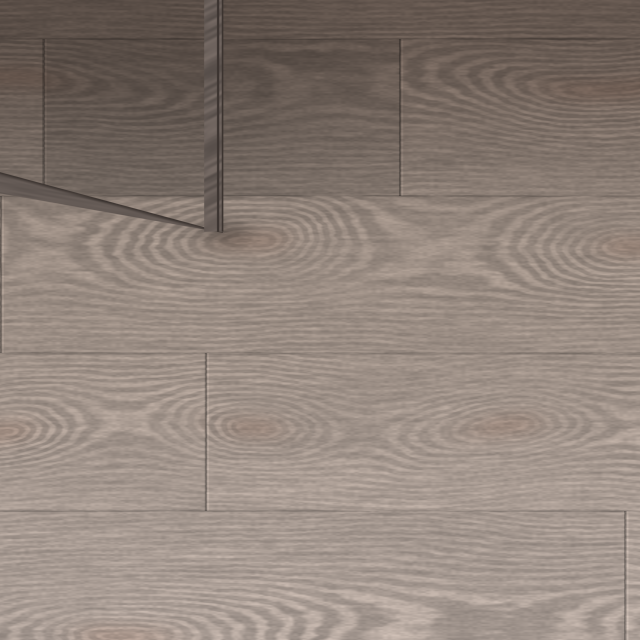
Reproduce this texture procedurally as a WebGL 1 fragment shader.

```glsl
precision highp float;
// Brushed oak floor: five rows of staggered planks, darker toward the top,
// with a panel corner standing at the upper left. Each plank cuts through
// growth rings: pointed arches near its knots, fine straight lines elsewhere.

uniform vec2 u_resolution;

// Layout; vec4 entries belong to rows 0..3 counted from the bottom
const float ROW_PITCH = 0.2457;
const float FIRST_SEAM = -0.0437;
const vec4 JOINT_X = vec4(0.977, 0.3216, 0.001, 0.068);
const vec4 PLANK_LENGTH = vec4(1.3, 1.3, 1.3, 0.557);
const float SEAM_WIDTH = 0.0008;

// Growth rings
const vec4 HEART_Y = vec4(0.20, 0.52, 0.71, 0.72);
const vec4 KNOT_X = vec4(0.20, 0.39, 0.378, 0.95);
const vec4 KNOT_GAP = vec4(1.10, 0.39, 0.622, 0.90);
const vec4 RING_DEPTH = vec4(0.11, 0.065, 0.095, 0.08);
const float RING_SPACING = 0.0086;
const float HEART_REACH = 0.13;
const float RING_CONTRAST = 0.17;

// Straight grain
const float GRAIN_CONTRAST = 0.07;
const float PORE_CONTRAST = 0.15;

// Panel corner
const vec2 POST_X = vec2(0.319, 0.349);
const float POST_FOOT = 0.638;

const vec3 OAK_LIGHT = vec3(0.675, 0.624, 0.592);
const vec3 OAK_MID = vec3(0.590, 0.537, 0.500);
const vec3 OAK_SHADE = vec3(0.400, 0.347, 0.315);
const vec3 KNOT_TINT = vec3(0.98, 0.94, 0.92);
const vec3 PANEL_FACE = vec3(0.405, 0.365, 0.345);
const vec3 PANEL_EDGE = vec3(0.235, 0.205, 0.190);

float hash(vec2 p) {
  vec3 q = fract(p.xyx * 0.1031);
  q += dot(q, q.yzx + 33.33);
  return fract((q.x + q.y) * q.z);
}

float noise(vec2 p) {
  vec2 i = floor(p), f = fract(p);
  f = f * f * (3.0 - 2.0 * f);
  return mix(mix(hash(i), hash(i + vec2(1, 0)), f.x),
             mix(hash(i + vec2(0, 1)), hash(i + vec2(1, 1)), f.x), f.y);
}

float fbm(vec2 p) {
  float sum = 0.0, amp = 0.5;
  for (int i = 0; i < 4; i++) {
    sum += amp * noise(p);
    p = p * 2.03 + 17.3;
    amp *= 0.5;
  }
  return sum;
}

// Entry of a per-row list, or the fallback for rows beyond it
float perRow(vec4 list, float row, float fallback) {
  vec4 pick = vec4(equal(vec4(0, 1, 2, 3), vec4(row)));
  return row > 3.5 ? fallback : dot(list, pick);
}

// 1 between lo and hi, softened by one pixel
float band(float x, float lo, float hi, float px) {
  return smoothstep(lo - px, lo + px, x) * (1.0 - smoothstep(hi - px, hi + px, x));
}

vec3 plankFloor(vec2 uv, float px) {
  float level = (uv.y - FIRST_SEAM) / ROW_PITCH;
  float row = floor(level);
  float span = perRow(PLANK_LENGTH, row, 1.3);
  float along = (uv.x - perRow(JOINT_X, row, -0.2)) / span;
  vec2 id = vec2(floor(along), row);
  vec2 q = uv + 5.0 * vec2(hash(id + 3.0), hash(id + 8.0));

  // Ring radius from height over the heart and depth between the knots
  float turn = (uv.x - perRow(KNOT_X, row, 0.9)) / perRow(KNOT_GAP, row, 1.6);
  turn += 0.14 * (noise(q * vec2(6.0, 5.0)) - 0.5);
  float v = (level - row - perRow(HEART_Y, row, -0.3)) * ROW_PITCH;
  v += 0.03 * (noise(q * vec2(4.0, 3.0)) - 0.5);
  float reach = v / HEART_REACH;
  float wave = sin(3.14159 * turn);
  float depth = perRow(RING_DEPTH, row, 0.05) * (sqrt(wave * wave + 0.02) - 0.14);
  float radius = length(vec2(v, depth / (1.0 + reach * reach)));
  float warp = 0.014 * fbm(q * vec2(4.0, 13.0)) + 0.0024 * noise(q * vec2(40.0, 170.0));
  float ring = fract((radius + warp) / RING_SPACING);
  float line = smoothstep(0.25, 0.55, ring) * (1.0 - smoothstep(0.70, 1.0, ring));
  float patches = smoothstep(0.25, 0.65, fbm(q * vec2(5.0, 12.0)));
  float heart = exp(-reach * reach * 2.0);
  float strength = mix(0.45, 1.0, heart) * mix(0.45, 1.15, patches);

  // Fine straight grain, brushed pores and broad streaks
  float grain = noise(q * vec2(7.0, 190.0)) - 0.5;
  float pores = noise(q * vec2(42.0, 310.0)) - 0.5;
  float fibre = noise(q * vec2(150.0, 430.0)) - 0.5;
  float streak = fbm(q * vec2(2.0, 18.0)) - 0.47;

  // Light falls off toward the top and behind the panel
  vec3 color = mix(OAK_LIGHT, OAK_MID, smoothstep(0.0, 0.62, uv.y));
  color = mix(color, OAK_SHADE, smoothstep(0.58, 1.0, uv.y));
  float behind = (1.0 - smoothstep(0.25, 0.68, uv.x)) * smoothstep(0.68, 0.70, uv.y);
  color *= 1.0 - 0.12 * behind;
  color *= 1.0 + 0.04 * (hash(id + 5.0) - 0.5);
  if (row == 3.0 && id.x == 0.0) color *= 0.92;

  float knot = exp(-radius * radius / 0.0004);
  color *= mix(vec3(1.0), KNOT_TINT, knot);
  color *= 1.0 + RING_CONTRAST * strength * (line - 0.42) * (1.0 - 0.4 * knot);
  color *= 1.0 + GRAIN_CONTRAST * grain + 0.07 * streak;
  color *= 1.0 + PORE_CONTRAST * (0.6 * pores + 0.6 * fibre);

  // Grooves: broken along the rows, deeper at the butt joints with a lit bevel
  float seam = abs(fract(level + 0.5) - 0.5) * ROW_PITCH;
  float joint = (fract(along + 0.5) - 0.5) * span;
  float wear = 0.05 + 0.16 * noise(vec2(uv.x * 22.0, floor(level + 0.5) * 7.0));
  color *= 1.0 - wear * (1.0 - smoothstep(SEAM_WIDTH, SEAM_WIDTH + 1.5 * px, seam));
  color *= 1.0 - 0.28 * (1.0 - smoothstep(SEAM_WIDTH, SEAM_WIDTH + 1.5 * px, abs(joint)));
  return color * (1.0 + 0.09 * band(joint, 0.0025, 0.005, px));
}

void main() {
  vec2 uv = gl_FragCoord.xy / u_resolution;
  float px = 0.75 / u_resolution.y;
  vec3 color = plankFloor(uv, px);

  // Soft contact shadow at the corner
  vec2 corner = (uv - vec2(POST_X.y, POST_FOOT)) / vec2(0.045, 0.022);
  color *= 1.0 - 0.24 * exp(-dot(corner, corner));

  // Slanted bottom rail
  float lower = mix(0.698, 0.636, uv.x / POST_X.y);
  float upper = mix(0.731, 0.645, uv.x / POST_X.x);
  float rail = band(uv.y, lower, upper, px) * (1.0 - step(POST_X.y, uv.x));
  float rim = smoothstep(upper - 0.007, upper, uv.y);
  vec3 railColor = mix(PANEL_FACE * 0.95, PANEL_EDGE, rim);
  railColor *= 0.93 + 0.14 * noise(vec2(uv.x * 25.0, (uv.y - lower) * 300.0));
  color = mix(color, railColor, rail);

  // Upright post with slanted grain and a grooved right edge
  float post = band(uv.x, POST_X.x, POST_X.y, px) * smoothstep(POST_FOOT - px, POST_FOOT + px, uv.y);
  vec3 postColor = PANEL_FACE * (0.82 + 0.34 * noise(vec2(uv.x * 30.0, (uv.y - uv.x * 0.5) * 170.0)));
  postColor = mix(postColor, PANEL_EDGE, band(uv.x, 0.339, 0.3425, px));
  postColor = mix(postColor, PANEL_EDGE, band(uv.x, 0.3465, 0.351, px));
  color = mix(color, postColor, post);

  gl_FragColor = vec4(color, 1.0);
}
```
